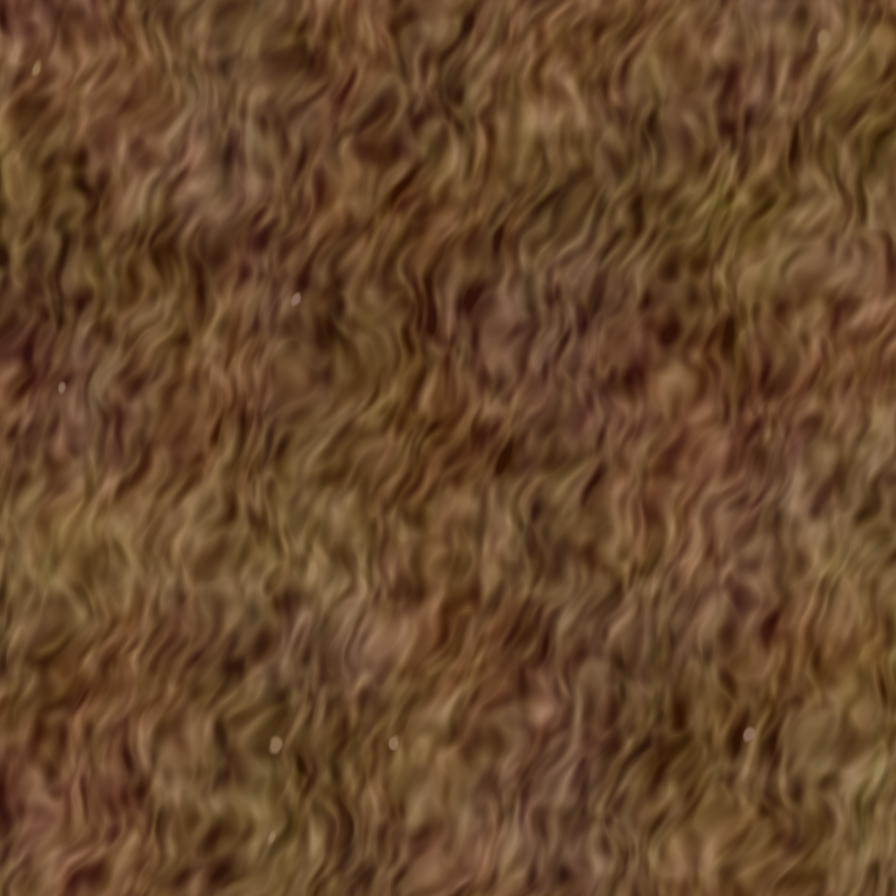
Reproduce this texture procedurally as a WebGL 2 fragment shader.

```glsl
#version 300 es
precision highp float;

// Dry, matted grass seen slightly out of focus: short leaning strands in browns.
// Stretched gradient noise on a warped domain gives the strands, broad noise the
// tufts and tints, and a sparse jittered grid the few pale flecks.

#define LEAN 0.24          // sideways slope of the strands
#define STRANDS vec2(56.0, 25.0)
#define TONE_MEAN 0.55
#define CONTRAST 1.0
#define TINT 0.075         // strength of the red and olive drift
#define FLECK_GRID 8.0
#define FLECK_SHARE 0.16
#define DARK vec3(0.25, 0.13, 0.06)
#define PALE vec3(0.53, 0.40, 0.27)

uniform vec2 u_resolution;
out vec4 fragColor;

// Integer hash: two values from 0 to 1 for each cell
vec2 hash2(vec2 cell) {
    uvec2 v = uvec2(ivec2(cell)) * 1664525u + 1013904223u;
    v.x += v.y * 1664525u;
    v.y += v.x * 1664525u;
    v ^= v >> 16u;
    v.x += v.y * 1664525u;
    v.y += v.x * 1664525u;
    v ^= v >> 16u;
    return vec2(v & 65535u) / 65535.0;
}

float cornerSlope(vec2 cell, vec2 offset) {
    return dot(normalize(hash2(cell) * 2.0 - 0.9999), offset);
}

// Gradient noise, roughly -0.7 to 0.7
float noise(vec2 p) {
    vec2 cell = floor(p), f = p - cell;
    vec2 w = f * f * f * (f * (f * 6.0 - 15.0) + 10.0);
    vec2 e = vec2(1.0, 0.0);
    float low = mix(cornerSlope(cell, f), cornerSlope(cell + e.xy, f - e.xy), w.x);
    float high = mix(cornerSlope(cell + e.yx, f - e.yx), cornerSlope(cell + e.xx, f - e.xx), w.x);
    return mix(low, high, w.y);
}

// Lean the domain, then bend it so that strands curl and cross
vec2 bendStrands(vec2 p) {
    vec2 q = vec2(p.x - LEAN * p.y, p.y);
    q.x += 0.035 * noise(p * 8.0 + 31.0) + 0.012 * noise(p * 21.0 + 67.0);
    q.y += 0.016 * noise(p * 17.0 + 113.0);
    return q;
}

float strandTone(vec2 q) {
    float grain = noise(q * STRANDS + 7.0);
    float clumps = noise(q * STRANDS * 0.53 + 211.0);
    float fine = noise(q * STRANDS * 1.6 + 401.0);
    float crests = 0.17 - abs(noise(q * STRANDS * 0.8 + 307.0));
    return 0.62 * grain + 0.58 * clumps + 0.40 * fine + 0.80 * crests;
}

float tuftTone(vec2 p, vec2 q) {
    float broad = 0.38 * noise(p * 3.7 + 19.0) + 0.40 * noise(p * 9.0 + 53.0);
    float hollow = smoothstep(0.2, 0.55, noise(q * vec2(15.0, 10.0) + 89.0));
    return broad - 0.35 * hollow;
}

// Soft pale specks, each kept inside its own cell
vec4 flecks(vec2 p) {
    vec2 cell = floor(p * FLECK_GRID);
    vec2 place = hash2(cell + 500.0), kind = hash2(cell + 900.0);
    vec2 d = (fract(p * FLECK_GRID) - mix(vec2(0.3), vec2(0.7), place)) / FLECK_GRID;
    d.x -= LEAN * d.y;
    float radius = mix(0.007, 0.017, kind.y * kind.y);
    float shape = length(d * vec2(1.25, 0.85)) + 0.005 * noise(p * 70.0);
    float cover = 1.0 - smoothstep(radius * 0.45, radius * 1.2, shape);
    vec3 tint = mix(vec3(0.62, 0.52, 0.35), vec3(0.60, 0.47, 0.42), place.x);
    return vec4(tint, 0.75 * cover * step(kind.x, FLECK_SHARE));
}

void main() {
    vec2 p = gl_FragCoord.xy / u_resolution.y;
    vec2 q = bendStrands(p);

    // Brightness along the brown ramp
    float tone = TONE_MEAN + CONTRAST * (strandTone(q) + tuftTone(p, q));
    tone = clamp(tone, -0.2, 1.3);
    vec3 color = mix(DARK, PALE, vec3(tone, tone, tone * (0.8 + 0.2 * tone)));

    // Slow and strand-sized drift between reddish, olive and greyer browns
    float redness = noise(p * 4.5 + 151.0) + 0.6 * noise(q * STRANDS * 0.6 + 601.0);
    float greyness = noise(p * 5.5 + 173.0) + 0.5 * noise(q * STRANDS * 0.7 + 701.0);
    color += TINT * redness * vec3(0.35, -0.35, 0.15);
    color += TINT * greyness * vec3(-0.1, 0.0, 0.75);

    vec4 fleck = flecks(p);
    color = mix(color, fleck.rgb, fleck.a);
    fragColor = vec4(clamp(color, 0.0, 1.0), 1.0);
}
```
